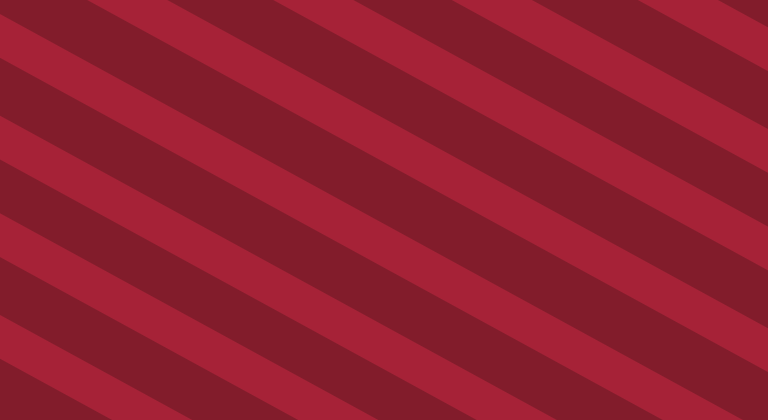
A Shadertoy shader for this pattern:

```glsl
// Diagonal crimson stripes falling to the right, in groups of four with slightly uneven gaps.

// Signed distance to the nearest stripe, in canvas heights; negative inside.
float stripeDistance(vec2 p) {
    const float slope = 0.5465;
    const float period = 0.9676;
    float drop = 1.0 - p.y - slope * p.x;

    float nearest = period;
    for (int i = 0; i < 4; i++) {
        // The second pair sits a little closer to the first
        float center = 0.0855 + 0.2421 * float(i) - (i > 1 ? 0.0098 : 0.0);
        float offset = mod(drop - center + 0.5 * period, period) - 0.5 * period;
        nearest = min(nearest, abs(offset));
    }

    // Convert the vertical gap to a perpendicular one
    return (nearest - 0.0521) / sqrt(1.0 + slope * slope);
}

void mainImage(out vec4 fragColor, in vec2 fragCoord) {
    float pixel = 1.0 / iResolution.y;
    float d = stripeDistance(fragCoord * pixel);

    // Blend over one pixel at the stripe edges
    float coverage = clamp(0.5 - d / pixel, 0.0, 1.0);
    vec3 maroon = vec3(0.51, 0.11, 0.169);
    vec3 crimson = vec3(0.65, 0.135, 0.216);
    fragColor = vec4(mix(maroon, crimson, coverage), 1.0);
}
```
